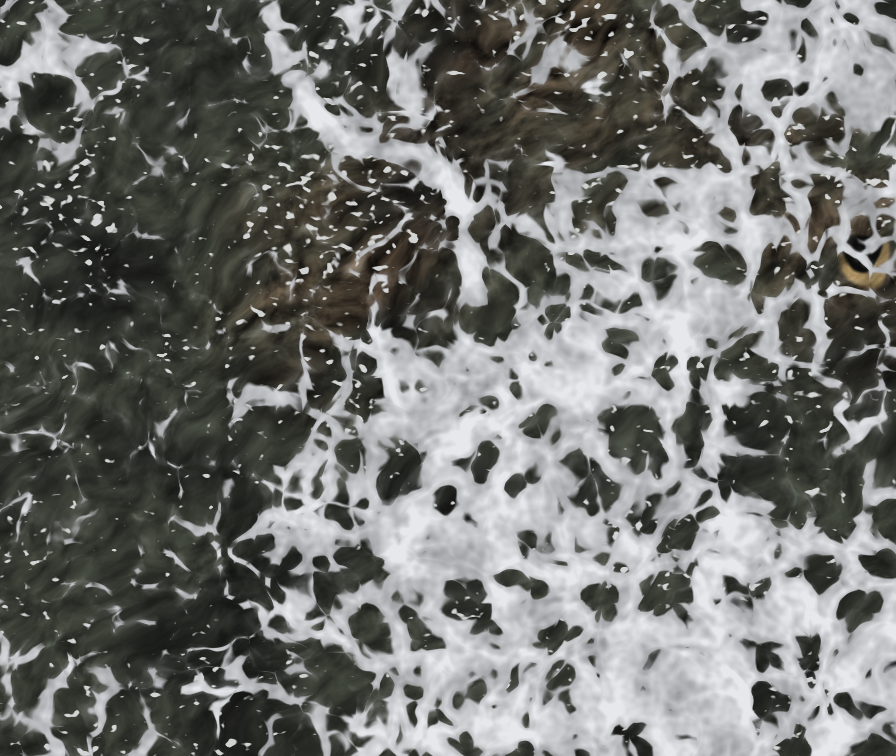
This texture is drawn by a Shadertoy shader. Its source:

```glsl
// Aerial view of lacy sea foam washing over dark green water and brown rocks.

const vec3 DEEP_WATER  = vec3(0.115, 0.120, 0.110);
const vec3 GREEN_WATER = vec3(0.215, 0.232, 0.200);
const vec3 BROWN_ROCK  = vec3(0.275, 0.215, 0.165);
const vec3 TAN_STONE   = vec3(0.520, 0.440, 0.300);
const vec3 FOAM_SHADE  = vec3(0.560, 0.565, 0.575);
const vec3 FOAM_LIGHT  = vec3(0.870, 0.880, 0.895);
const vec3 GLINT_LIGHT = vec3(0.880, 0.890, 0.890);

const float LACE_SCALE  = 13.0;  // large foam cells per canvas height
const float FINE_SCALE  = 31.0;  // small foam cells per canvas height
const float BASE_FOAM   = 0.035; // strand width in open water
const float FOAM_ROUGH  = 0.30;  // raggedness of the strands
const float GLINT_SCALE = 66.0;
const vec2  STONE       = vec2(1.140, 0.668);

// Foam masses: centre, radius, amount
const vec4 MASSES[12] = vec4[12](
    vec4(0.98, 0.10, 0.40, 0.40), vec4(0.66, 0.10, 0.18, 0.14),
    vec4(0.58, 0.38, 0.16, 0.27), vec4(0.90, 0.62, 0.16, 0.28),
    vec4(0.72, 0.50, 0.14, 0.15), vec4(1.08, 0.96, 0.22, 0.36),
    vec4(0.05, 0.91, 0.08, 0.35), vec4(0.50, 0.96, 0.12, 0.16),
    vec4(0.06, 0.05, 0.12, 0.18), vec4(0.42, 0.14, 0.14, 0.16),
    vec4(0.32, 0.48, 0.09, 0.14), vec4(1.06, 0.37, 0.07, -0.30));

// Crest of the breaking wave
const vec2 CREST[5] = vec2[5](vec2(0.39, 0.90), vec2(0.45, 0.82),
    vec2(0.56, 0.80), vec2(0.61, 0.70), vec2(0.63, 0.60));

vec2 hash2(vec2 p) {
    vec3 h = fract(p.xyx * vec3(0.1031, 0.1030, 0.0973));
    h += dot(h, h.yzx + 33.33);
    return fract((h.xx + h.yz) * h.zy);
}

float corner(vec2 cell, vec2 offset) {
    return dot(hash2(cell) * 2.0 - 1.0, offset);
}

float gradientNoise(vec2 p) {
    vec2 i = floor(p), f = fract(p), e = vec2(1.0, 0.0);
    vec2 u = f * f * f * (f * (f * 6.0 - 15.0) + 10.0);
    return mix(mix(corner(i, f), corner(i + e, f - e), u.x),
               mix(corner(i + e.yx, f - e.yx), corner(i + 1.0, f - 1.0), u.x), u.y);
}

float fbm(vec2 p) {
    float sum = 0.0, amp = 1.0;
    for (int i = 0; i < 4; i++) {
        sum += amp * gradientNoise(p);
        p = mat2(1.6, 1.2, -1.2, 1.6) * p + 17.3;
        amp *= 0.5;
    }
    return sum;
}

// Zero on the walls between cells, growing toward their centres
float cellWall(vec2 p) {
    vec2 i = floor(p), f = fract(p);
    float near = 8.0, second = 8.0;
    for (int y = -1; y <= 1; y++)
    for (int x = -1; x <= 1; x++) {
        vec2 g = vec2(x, y);
        float d = length(g + hash2(i + g) - f);
        second = min(second, max(near, d));
        near = min(near, d);
    }
    return second - near;
}

float blob(vec2 p, vec2 centre, float radius) {
    vec2 d = (p - centre) / radius;
    return exp(-dot(d, d));
}

float segmentDistance(vec2 p, vec2 a, vec2 b) {
    vec2 ab = b - a;
    return length(p - a - ab * clamp(dot(p - a, ab) / dot(ab, ab), 0.0, 1.0));
}

float foamCover(vec2 p) {
    float cover = BASE_FOAM, crest = 1.0;
    for (int i = 0; i < 12; i++) cover += MASSES[i].w * blob(p, MASSES[i].xy, MASSES[i].z);
    for (int i = 0; i < 4; i++) crest = min(crest, segmentDistance(p, CREST[i], CREST[i + 1]));
    return cover + 0.55 * exp(-crest * crest / 0.00018) + 0.10 * exp(-crest / 0.04);
}

void mainImage(out vec4 fragColor, in vec2 fragCoord) {
    vec2 p = fragCoord / iResolution.y;
    vec2 swirl = vec2(fbm(p * 5.0 + 3.0), fbm(p * 5.0 + 41.0));
    vec2 curl = vec2(gradientNoise(p * 24.0 + 7.0), gradientNoise(p * 24.0 + 63.0));
    vec2 q = p + 0.055 * swirl + 0.016 * curl;

    // Water and submerged rock, streaked along the diagonal
    vec2 streak = mat2(0.77, -0.64, 0.64, 0.77) * p;
    float rock = blob(p, vec2(0.74, 0.90), 0.18) + blob(p, vec2(1.12, 0.70), 0.16)
               + blob(p, vec2(0.45, 0.64), 0.15);
    rock = clamp(rock * (0.85 + 1.3 * fbm(streak * vec2(6.0, 15.0))), 0.0, 1.0);
    float depth = smoothstep(-0.35, 0.30, fbm(p * 4.5 + 11.0) + 0.10);
    vec3 color = mix(DEEP_WATER, GREEN_WATER, depth);
    color = mix(color, BROWN_ROCK, 0.65 * rock);
    float ripple = fbm(streak * vec2(24.0, 42.0) + 2.0 * swirl);
    color *= 1.0 + ripple * mix(0.65, 1.5, rock);

    // Sun glints gathered in choppy patches
    float chop = 0.45 + 1.1 * fbm(p * 5.5 + 29.0) + 0.25 * rock
               + 0.45 * blob(p, vec2(0.46, 0.73), 0.15) - 0.4 * blob(p, vec2(0.25, 0.25), 0.18);
    vec2 g = (p + 0.01 * curl) * GLINT_SCALE * vec2(0.85, 1.25);
    float sparkle = gradientNoise(g) + 0.6 * gradientNoise(g * 1.9 + 5.0);
    float threshold = mix(0.52, 0.14, clamp(chop, 0.0, 1.0));
    color = mix(color, GLINT_LIGHT, 0.92 * smoothstep(threshold, threshold + 0.22, sparkle));

    // Weathered stone with a dark hollow
    float stone = length(p - STONE + vec2(-0.008, 0.014) + 0.015 * curl);
    float hollow = length(p - STONE + 0.018 * curl);
    color = mix(color, TAN_STONE * (1.0 + ripple), smoothstep(0.038, 0.030, stone));
    color = mix(color, DEEP_WATER * 0.4, smoothstep(0.028, 0.021, hollow));

    // Lace of foam: cell walls that thicken where the cover is dense
    float wall = 0.66 * cellWall(q * LACE_SCALE) + 0.34 * cellWall(q * FINE_SCALE + 9.0);
    float body = foamCover(p + 0.03 * swirl) + FOAM_ROUGH * fbm(p * 9.0 + 51.0)
               + 0.06 * gradientNoise(p * 75.0) - wall;
    float film = 0.22 * smoothstep(-0.20, 0.02, body) * smoothstep(-0.25, 0.35, ripple);
    float foam = smoothstep(-0.045, 0.065, body);
    float light = 0.50 + 0.75 * fbm(q * 13.0) + 0.35 * gradientNoise(p * 85.0)
                + 0.5 * smoothstep(0.0, 0.45, body);
    vec3 foamColor = mix(FOAM_SHADE, FOAM_LIGHT, clamp(light, 0.0, 1.1));
    color = mix(color, foamColor, max(film, foam));

    fragColor = vec4(clamp(color, 0.0, 1.0), 1.0);
}
```
